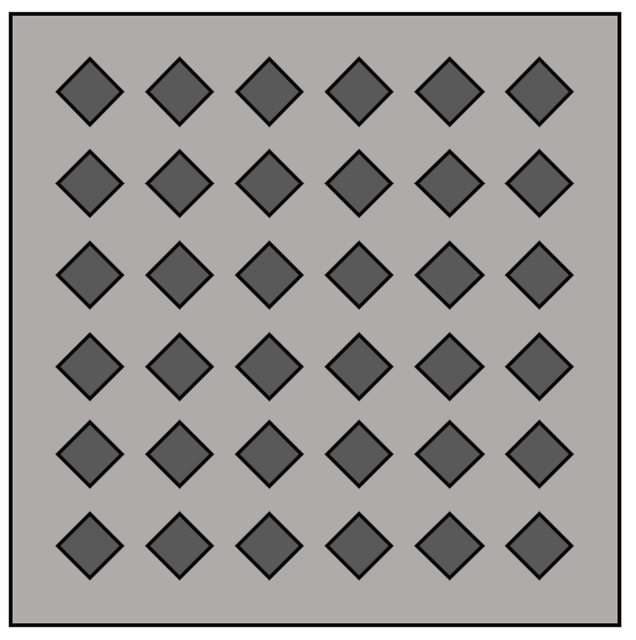
Reproduce this pattern procedurally as a WebGL 2 fragment shader.

```glsl
#version 300 es
precision highp float;
// Six by six grid of outlined dark diamonds on a warm gray panel with a black frame.

uniform vec2 u_resolution;
out vec4 fragColor;

const vec3 WHITE = vec3(1.0);
const vec3 PANEL_GRAY = vec3(0.686, 0.671, 0.667);
const vec3 DIAMOND_GRAY = vec3(0.35);
const vec3 INK = vec3(0.015);

// All lengths are fractions of the canvas height.
const float ASPECT = 508.0 / 512.0;
const vec2 FRAME_CENTER = vec2(0.4915, 0.5007);
const vec2 FRAME_HALF = vec2(0.4785, 0.4805);
const float FRAME_LINE = 0.0059;
const float RIM_WIDTH = 0.002;

const float COUNT = 6.0;
const vec2 FIRST_CENTER = vec2(0.1397, 0.1471);
const vec2 PITCH = vec2(0.1402, 0.1432);
const vec2 SHIFT_START = vec2(4.0, 2.0);
const vec2 SHIFT = vec2(0.0013, -0.0065);
const float HALF_DIAGONAL = 0.0540;
const float DIAMOND_LINE = 0.0055;

float boxDistance(vec2 p, vec2 halfSize) {
    vec2 q = abs(p) - halfSize;
    return length(max(q, 0.0)) + min(max(q.x, q.y), 0.0);
}

float diamondDistance(vec2 p, vec2 halfSize) {
    vec2 q = abs(p) / halfSize;
    return (q.x + q.y - 1.0) * halfSize.x * halfSize.y / length(halfSize);
}

float coverage(float d, float softness) {
    return 1.0 - smoothstep(-softness, softness, d);
}

// Fills a shape with ink, then its interior with the fill colour.
vec3 outlined(vec3 base, vec3 fill, float d, float line, float softness) {
    vec3 color = mix(base, INK, coverage(d, softness));
    return mix(color, fill, coverage(d + line, softness));
}

// Nearest grid index, from zero at the lower left.
vec2 gridCell(vec2 p) {
    return clamp(floor((p - FIRST_CENTER) / PITCH + 0.5), 0.0, COUNT - 1.0);
}

// Later columns and rows sit slightly off the even spacing.
vec2 cellCenter(vec2 cell) {
    return FIRST_CENTER + cell * PITCH + SHIFT * step(SHIFT_START, cell);
}

// The fifth column is slightly wider and the top row slightly taller.
vec2 cellHalfSize(vec2 cell) {
    vec2 enlarged = 1.0 - step(0.5, abs(cell - vec2(4.0, 5.0)));
    return HALF_DIAGONAL + 0.0013 * enlarged;
}

void main() {
    // Fit the design to the canvas, keeping its proportions.
    float scale = min(u_resolution.x / ASPECT, u_resolution.y);
    vec2 p = (gl_FragCoord.xy - 0.5 * u_resolution) / scale + 0.5 * vec2(ASPECT, 1.0);
    float softness = max(0.75 / scale, 0.0014);

    // Framed panel with a faint pale rim along the inner edge.
    float frame = boxDistance(p - FRAME_CENTER, FRAME_HALF);
    float rim = 1.0 - coverage(frame + FRAME_LINE + RIM_WIDTH, softness);
    vec3 panel = mix(PANEL_GRAY, WHITE, 0.2 * rim);
    vec3 color = outlined(WHITE, panel, frame, FRAME_LINE, softness);

    // Diamonds
    vec2 cell = gridCell(p);
    float diamond = diamondDistance(p - cellCenter(cell), cellHalfSize(cell));
    color = outlined(color, DIAMOND_GRAY, diamond, DIAMOND_LINE, softness);

    fragColor = vec4(color, 1.0);
}
```
